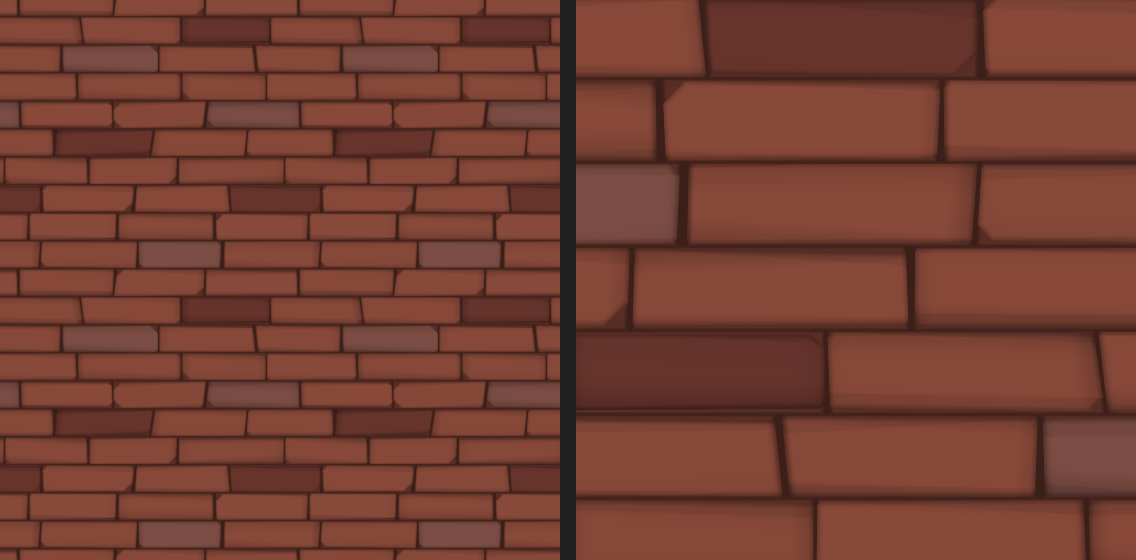
Left, the full canvas; right, a detail of the centre.
Write a WebGL 2 fragment shader that draws this texture.

```glsl
#version 300 es
precision highp float;
// Painted brick wall: long chipped bricks with thin dark joints and a few accent bricks.

#define ROWS 20.0          // courses over the canvas
#define PERIOD 10.0        // courses, and row heights across, before the bond repeats
#define PER_ROW 3.0        // bricks in one period of a course
#define TOP_OFFSET 0.4     // part of the first course cut by the top edge
#define JITTER 0.16        // variation of brick length
#define SLANT 0.16         // lean of the upright joints
#define GAP 0.016          // smallest half joint, in row heights
#define CHIP 0.26          // largest cut corner
#define RIM 0.07           // width of the dark worn border

uniform vec2 u_resolution;
out vec4 outColor;

const vec3 BRICK = vec3(0.527, 0.283, 0.222);
const vec3 DARK  = vec3(0.400, 0.203, 0.170);
const vec3 GREY  = vec3(0.482, 0.298, 0.262);
const vec3 SHADE = vec3(0.340, 0.175, 0.142);
const vec3 DEEP  = vec3(0.235, 0.122, 0.098);

// Bond of each course: shift in bricks, accent column, accent tone (0 none, 1 dark, 2 grey)
const vec3 BOND[10] = vec3[10](
  vec3(0.25, 0, 0), vec3(0.88, 1, 1), vec3(0.66, 0, 2), vec3(0.87, 0, 0), vec3(0.27, 2, 2),
  vec3(0.63, 0, 1), vec3(-0.02, 0, 0), vec3(0.46, 2, 1), vec3(0.26, 0, 0), vec3(0.42, 1, 2));

vec4 hash4(vec3 p) {
  vec4 q = fract(p.xyzx * vec4(0.1031, 0.1030, 0.0973, 0.1099));
  q += dot(q, q.wzxy + 33.33);
  return fract((q.xxyz + q.yzzw) * q.zywx);
}

// Random values of a brick or joint, wrapped to the period
vec4 brickHash(float col, float row, float salt) {
  return hash4(vec3(mod(col, PER_ROW) + 1.0, row + 1.0, salt) * 7.31);
}

// Position of an upright joint at height y within its course
float jointX(float col, float row, float shift, float y) {
  vec4 h = brickHash(col, row, 1.0) - 0.5;
  float lean = SLANT * 8.0 * h.y * h.y * h.y;
  return (col + shift + JITTER * h.x) * PERIOD / PER_ROW + lean * (y - 0.5);
}

// Darkening that fades inward from one side
float fade(float depth, float width) {
  return 1.0 - smoothstep(0.0, width, depth);
}

void main() {
  vec2 uv = gl_FragCoord.xy / u_resolution;
  float px = ROWS / min(u_resolution.x, u_resolution.y);

  // Course, with y running down from its upper edge
  float down = (1.0 - uv.y) * ROWS + TOP_OFFSET;
  float row = mod(floor(down), PERIOD);
  float y = fract(down);
  float x = mod(uv.x * ROWS, PERIOD);
  vec3 bond = BOND[int(row)];

  // Brick between two leaning joints
  float col = floor(x * PER_ROW / PERIOD - bond.x);
  if (x < jointX(col, row, bond.x, y)) col -= 1.0;
  else if (x >= jointX(col + 1.0, row, bond.x, y)) col += 1.0;
  float left = jointX(col, row, bond.x, y);
  float right = jointX(col + 1.0, row, bond.x, y);
  float along = (x - left) / (right - left);

  // Depth inside each uneven side: left, right, top, bottom
  vec4 endInset = brickHash(col, row, 2.0);
  vec4 bedInset = brickHash(col, row, 3.0);
  endInset = GAP + 0.075 * endInset * endInset * endInset;
  bedInset = GAP + 0.065 * bedInset * bedInset;
  vec4 depth = vec4(
    x - left - mix(endInset.x, endInset.y, y),
    right - x - mix(endInset.z, endInset.w, y),
    y - mix(bedInset.x, bedInset.y, along),
    1.0 - y - mix(bedInset.z, bedInset.w, along));

  // Chipped corners
  vec4 chip = brickHash(col, row, 4.0);
  chip = 0.035 + CHIP * chip * chip * chip * chip;
  vec4 corner = 0.75 * (depth.xyxy + depth.zzww - chip);
  float cut = min(min(corner.x, corner.y), min(corner.z, corner.w));
  float inside = min(min(min(depth.x, depth.y), min(depth.z, depth.w)), cut);

  // Face tone
  bool accent = bond.z > 0.5 && abs(mod(col, PER_ROW) - bond.y) < 0.5;
  vec3 face = accent ? (bond.z > 1.5 ? GREY : DARK) : BRICK;
  face *= 0.99 + 0.02 * brickHash(col, row, 5.0).x;

  // Soft brushed shade along the sides
  vec4 strength = brickHash(col, row, 6.0);
  vec4 width = brickHash(col, row, 7.0);
  float shade = 0.15 * strength.x * fade(depth.x, 0.08 + 0.35 * width.x)
              + 0.15 * strength.y * fade(depth.y, 0.08 + 0.35 * width.y)
              + 0.17 * strength.z * fade(depth.z, 0.06 + 0.4 * mix(width.z, width.w, along))
              + 0.17 * strength.w * fade(depth.w, 0.06 + 0.4 * mix(width.w, width.x, along));

  // Crisp wedge facets on the upper and lower edges
  vec4 fold = brickHash(col, row, 8.0);
  float upper = depth.z - mix(fold.x, fold.y, along) * 0.32 + 0.08;
  float lower = depth.w - mix(fold.z, fold.w, along) * 0.28 + 0.09;
  shade += 0.06 * (1.0 - smoothstep(-px, px, upper));
  shade += 0.06 * (1.0 - smoothstep(-px, px, lower));
  shade += 0.18 * fade(inside, RIM);
  face *= 1.0 - shade;

  // Joint: shaded bed with a dark seam, deepest between brick ends
  float seam = 1.0 - smoothstep(0.01, 0.035, min(y, 1.0 - y));
  float between = 1.0 - smoothstep(-0.01, 0.05, min(depth.x, depth.y));
  vec3 gap = mix(SHADE, DEEP, max(0.75 * seam, between));

  outColor = vec4(mix(gap, face, smoothstep(-0.6 * px, 0.6 * px, inside)), 1.0);
}
```
